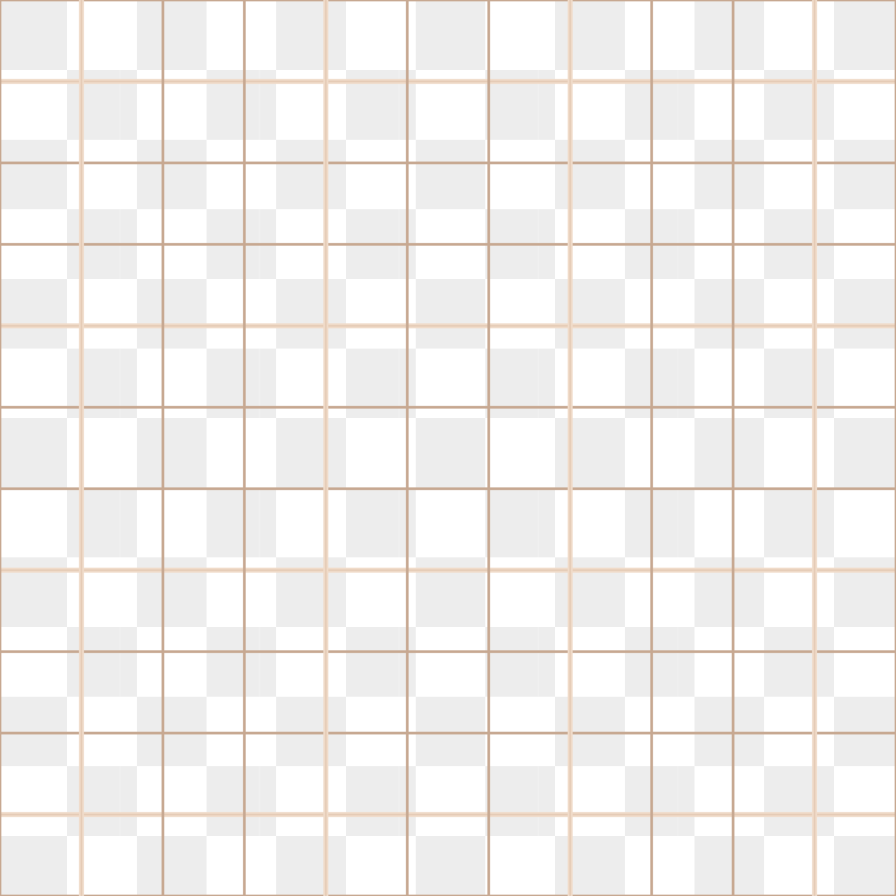
Reproduce this pattern procedurally as a three.js fragment shader.

```glsl
// Pale grey and white checkerboard under an independent grid of tan lines.
// The checks are an exclusive-or of two smooth stripe waves; every third
// grid line is a broad pale band with a faint core, the others are thin.

varying vec2 vUv;

const vec2 CHECK_SIZE = vec2(0.0778, 0.0777);
const vec2 CHECK_ORIGIN = vec2(0.0749, 0.0671);
const float GRID_COUNT = 11.0;
const float EDGE = 0.0009;

const vec3 WHITE = vec3(1.0);
const vec3 GREY = vec3(0.93);
const vec3 THIN_TAN = vec3(0.78, 0.66, 0.57);
const vec3 PALE_TAN = vec3(0.94, 0.86, 0.79);
const vec3 CORE_TAN = vec3(0.88, 0.77, 0.68);

// Smooth square wave of period 2: 0 on (0, 1), 1 on (1, 2).
float stripe(float t, float softness) {
  float d = abs(mod(t + 0.5, 2.0) - 1.0) - 0.5;
  return smoothstep(-softness, softness, d);
}

// Coverage of a line at distance d from its centre.
float band(float d, float halfWidth, float softness) {
  return 1.0 - smoothstep(halfWidth - softness, halfWidth + softness, d);
}

vec3 checkerboard(vec2 p) {
  vec2 cell = (p - CHECK_ORIGIN) / CHECK_SIZE;
  vec2 softness = 0.5 * EDGE / CHECK_SIZE;
  float a = stripe(cell.x, softness.x);
  float b = stripe(cell.y, softness.y);
  float shade = 1.0 - (a + b - 2.0 * a * b);

  // Faint light seam inside alternate columns.
  float seamDistance = abs(mod(cell.x, 2.0) - 0.76) * CHECK_SIZE.x;
  float seam = band(seamDistance, 0.0008, EDGE);
  return mix(WHITE, GREY + 0.01 * seam, shade);
}

// Draws one family of parallel grid lines along a coordinate.
vec3 gridLines(vec3 base, float x) {
  float index = floor(x * GRID_COUNT + 0.5);
  float d = abs(x - index / GRID_COUNT);
  float broad = 1.0 - step(0.5, abs(mod(index, 3.0) - 1.0));

  vec3 thin = mix(base, THIN_TAN, band(d, 0.0015, EDGE));
  vec3 wide = mix(base, PALE_TAN, band(d, 0.0028, EDGE));
  wide = mix(wide, CORE_TAN, 0.7 * band(d, 0.0009, EDGE));
  return mix(thin, wide, broad);
}

void main() {
  vec3 color = checkerboard(vUv);
  color = gridLines(color, vUv.y);
  color = gridLines(color, vUv.x);
  gl_FragColor = vec4(color, 1.0);
}
```
